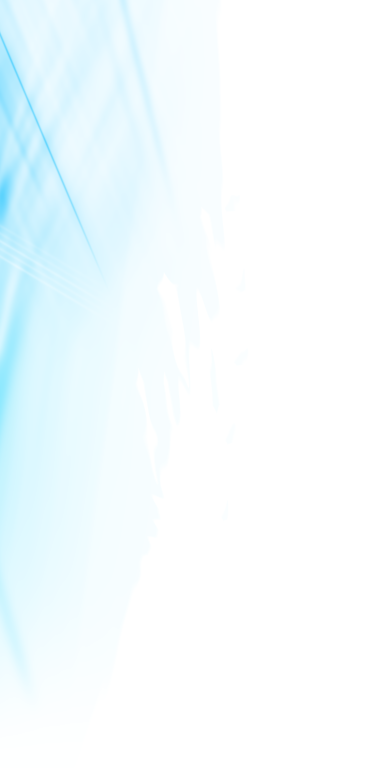
Reproduce this background procedurally as a WebGL 1 fragment shader.

```glsl
precision highp float;
uniform vec2 u_resolution;

float hash(vec2 p) {
  return fract(sin(dot(p, vec2(127.1, 311.7))) * 43758.5453);
}

float noise(vec2 p) {
  vec2 i = floor(p), f = fract(p);
  f = f * f * (3.0 - 2.0 * f);
  return mix(mix(hash(i), hash(i + vec2(1.0, 0.0)), f.x),
             mix(hash(i + vec2(0.0, 1.0)), hash(i + vec2(1.0, 1.0)), f.x), f.y);
}

// Long fibres leaning by slant, in two sizes
float fibres(vec2 p, float slant, float scale) {
  float s = (p.x + slant * p.y) * scale;
  return 0.65 * noise(vec2(s + 40.0, p.y * 1.8)) + 0.35 * noise(vec2(s * 2.7, p.y * 3.0));
}

// Soft line from a to b that fades towards both ends
float streak(vec2 p, vec2 a, vec2 b, float width) {
  vec2 d = b - a;
  float t = dot(p - a, d) / dot(d, d);
  float off = length(p - a - d * t) / width;
  return exp(-off * off) * smoothstep(0.0, 0.2, t) * (1.0 - smoothstep(0.6, 1.0, t));
}

// Solid sliver, blunt at a and tapering to b
float shard(vec2 p, vec2 a, vec2 b, float width) {
  vec2 d = b - a;
  float t = clamp(dot(p - a, d) / dot(d, d), 0.0, 1.0);
  float gap = length(p - a - d * t) - width * min(8.0 * t, 1.0) * sqrt(1.0 - t);
  return 1.0 - smoothstep(-0.004, 0.004, gap);
}

// Pale sheet with a ragged right border, cuts and loose flakes
float paleSheet(vec2 p) {
  float border = 0.575 - 0.375 * pow(max(1.0 - p.y / 1.5, 0.0), 1.4);
  float torn = mix(0.03, 0.08, smoothstep(0.5, 0.9, p.y) * (1.0 - smoothstep(1.2, 1.6, p.y)));
  float slant = mix(-0.22, 0.2, smoothstep(0.45, 0.75, p.y));
  border += torn * (noise(vec2((p.x + slant * p.y) * 42.0, p.y * 5.0)) - 0.5);
  float sheet = 1.0 - smoothstep(-0.006, 0.006, p.x - border);

  // Uneven outlines for the cuts
  vec2 q = p + vec2(0.022 * (noise(vec2((p.x + 0.2 * p.y) * 50.0, p.y * 14.0)) - 0.5), 0.0);
  float cuts = shard(q, vec2(0.428, 1.29), vec2(0.487, 0.99), 0.026);
  cuts = max(cuts, shard(q, vec2(0.365, 1.04), vec2(0.41, 0.74), 0.012));
  cuts = max(cuts, shard(q, vec2(0.43, 1.03), vec2(0.465, 0.82), 0.01));
  cuts = max(cuts, shard(q, vec2(0.525, 1.46), vec2(0.567, 1.28), 0.013));
  sheet *= 1.0 - cuts;

  sheet = max(sheet, shard(q, vec2(0.565, 0.925), vec2(0.55, 1.09), 0.012));
  for (int i = 0; i < 5; i++) {
    float k = float(i);
    vec2 c = vec2(0.585 + 0.06 * hash(vec2(k, 4.0)), 1.47 - 0.2 * k);
    vec2 reach = vec2(0.008, 0.02 + 0.02 * hash(vec2(k, 9.0)));
    sheet = max(sheet, 0.7 * shard(q, c - reach, c + reach, 0.009));
  }
  return sheet;
}

void main() {
  vec2 p = gl_FragCoord.xy / u_resolution * vec2(1.0, 2.0);
  float upper = smoothstep(0.95, 1.5, p.y);

  // Blue haze, deepest along the left side
  float haze = 0.23 * exp(-p.x / mix(0.12, 0.22, upper)) * smoothstep(0.0, 1.0, p.y);
  haze *= 1.0 - 0.25 * smoothstep(1.75, 2.0, p.y);

  // Crossing fibres above, upright ones below
  float falling = fibres(p, 0.42, 20.0);
  float rising = fibres(p, -0.5, 16.0);
  float upright = fibres(p, -0.14, 20.0);
  float crossed = max(0.15, 1.0 + 1.3 * (falling - 0.5) + 1.6 * (rising - 0.5));
  haze *= mix(0.65 + 0.6 * upright, crossed, upper);

  // Glows at the left border
  float glow = 0.36 * exp(-pow(p.x / 0.03, 2.0) - pow((p.y - 1.5) / 0.1, 2.0));
  glow += 0.13 * exp(-pow(p.x / 0.05, 2.0) - pow((p.y - 1.79) / 0.12, 2.0));
  glow += 0.14 * streak(p, vec2(-0.07, 0.66), vec2(0.09, 1.35), 0.024);
  glow += 0.09 * streak(p, vec2(-0.06, 0.66), vec2(0.1, 0.12), 0.02);

  // Dark strands
  float strands = 0.3 * streak(p, vec2(-0.08, 2.1), vec2(0.295, 1.215), 0.0028);
  strands += 0.06 * streak(p, vec2(-0.08, 2.08), vec2(0.285, 1.235), 0.015);
  strands += 0.11 * streak(p, vec2(0.27, 2.2), vec2(0.485, 1.33), 0.012);
  strands += 0.08 * streak(p, vec2(-0.06, 1.88), vec2(0.15, 1.4), 0.01);
  strands += 0.04 * streak(p, vec2(0.2, 2.2), vec2(0.42, 1.4), 0.014);

  // Light rays rising to the right and thin bright threads below them
  float light = 0.6 * streak(p, vec2(-0.02, 1.03), vec2(0.06, 1.38), 0.016);
  for (int i = 0; i < 5; i++) {
    float k = float(i);
    float vary = hash(vec2(k, 2.0));
    vec2 root = vec2(-0.08 + 0.07 * k, 1.3 + 0.03 * k);
    light += 0.45 * streak(p, root, root + vec2(0.24 + 0.12 * vary, 0.8), 0.012 + 0.014 * vary);
    vec2 start = vec2(-0.08, 1.46 - 0.02 * k);
    light += (0.1 + 0.25 * vary) * streak(p, start, start + vec2(0.42, -0.25), 0.004);
  }

  float depth = (haze + glow) * (1.0 - min(light, 0.8)) + strands;
  depth *= 1.0 - smoothstep(0.3, 0.57, p.x);

  // Faint inner layer over the pale sheet
  float innerEdge = 0.15 + 0.13 * p.y + 0.04 * upright;
  depth += 0.018 * (1.0 - smoothstep(-0.012, 0.012, p.x - innerEdge)) * smoothstep(0.1, 0.6, p.y);
  depth += 0.028 * smoothstep(-0.1, 0.5, p.y);
  depth *= paleSheet(p);

  vec3 absorption = vec3(1.0, mix(0.2, 0.27, upper), 0.01);
  gl_FragColor = vec4(1.0 - depth * absorption, 1.0);
}
```
